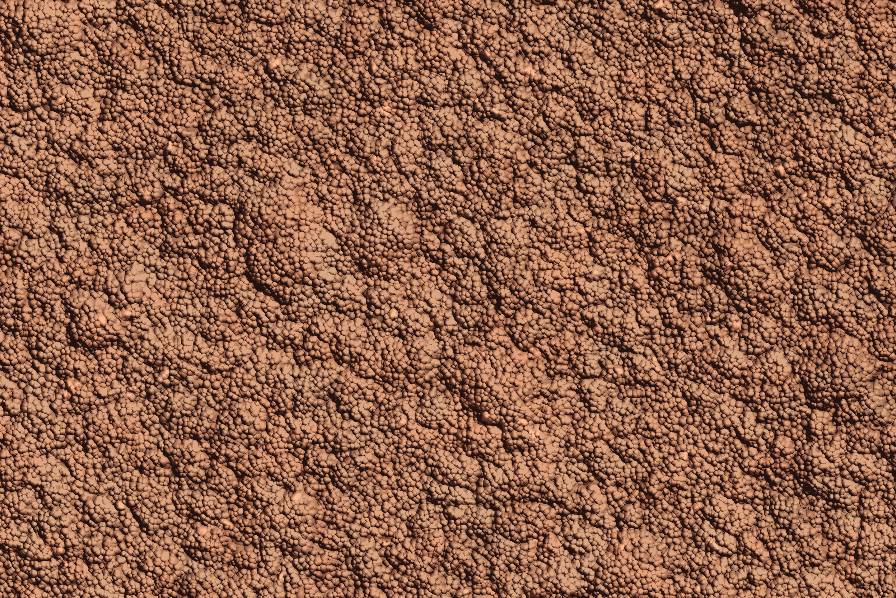
Write a WebGL 1 fragment shader that draws this texture.

```glsl
precision highp float;
// Dry reddish-brown soil under low sun: a height field of fine round grains on
// loose crumbs, lumps and clods, with marched shadows and darkened hollows.
// The resulting brightness picks a colour from an earth-toned ramp.
uniform vec2 u_resolution;

vec3 hash3(vec2 cell) {
  vec3 q = fract(cell.xyx * vec3(0.1031, 0.1030, 0.0973));
  q += dot(q, q.yxz + 33.33);
  return fract((q.xxy + q.yzz) * q.zyx);
}

float noise(vec2 p) {
  vec2 i = floor(p), f = fract(p);
  f = f * f * (3.0 - 2.0 * f);
  float low = mix(hash3(i).x, hash3(i + vec2(1.0, 0.0)).x, f.x);
  float high = mix(hash3(i + vec2(0.0, 1.0)).x, hash3(i + 1.0).x, f.x);
  return mix(low, high, f.y);
}

// Highest of the randomly sized domes around p; gaps sink below zero.
float domes(vec2 p, float density) {
  vec2 cell = floor(p);
  float top = -0.5;
  for (int y = -1; y <= 1; y++) {
    for (int x = -1; x <= 1; x++) {
      vec2 c = cell + vec2(float(x), float(y));
      vec3 k = hash3(c);
      vec2 d = p - c - k.xy;
      float radius = mix(0.36, 0.8, fract(k.z * 17.0));
      float dome = radius - dot(d, d) / radius;
      if (k.z < density) top = max(top, dome);
    }
  }
  return top;
}

// Displaces p so that domes get uneven outlines.
vec2 ragged(vec2 p, float scale) {
  return p + 0.7 * (vec2(noise(p * scale), noise(p * scale + 19.0)) - 0.5) / scale;
}

float pebbles(vec2 p) {
  return max(domes(ragged(p, 50.0) * 46.0 + 71.0, 0.02), 0.0);
}

float soilHeight(vec2 p) {
  vec2 bent = ragged(p, 40.0);
  float clod = max(domes(bent * 10.0 + 5.0, 0.16), 0.0);
  float lump = domes(bent * 27.0 + 13.0, 0.55);
  float crumb = domes(bent * 58.0 + 31.0, 0.7);
  float grain = domes(p * 128.0 + 47.0, 0.85);
  float smoothing = smoothstep(0.0, 0.2, pebbles(p));
  float h = 0.022 * noise(p * 7.0) + 0.04 * clod;
  h += 0.0125 * lump * (1.0 - 0.9 * clod);
  h += 0.0042 * crumb * (1.0 - 0.7 * clod);
  h += 0.0047 * grain * (1.0 - 0.7 * smoothing);
  return h + 0.012 * pebbles(p);
}

// Positive on tops, negative in hollows.
float prominence(vec2 p, float h, float r) {
  float around = soilHeight(p + vec2(r, r)) + soilHeight(p - vec2(r, r));
  around += soilHeight(p + vec2(r, -r)) + soilHeight(p + vec2(-r, r));
  return h - 0.25 * around;
}

// Shadow depth: how far the terrain toward the sun rises above the ray.
float castShadow(vec2 p, float h, vec3 sun) {
  vec2 heading = normalize(sun.xy);
  float climb = sun.z / length(sun.xy);
  float reach = 0.002, blocked = 0.0;
  for (int i = 0; i < 8; i++) {
    float rise = soilHeight(p + heading * reach) - h - climb * reach;
    blocked = max(blocked, rise);
    reach *= 1.48;
  }
  return smoothstep(0.0, 0.0055, blocked);
}

vec3 earthRamp(float t) {
  vec3 c = mix(vec3(0.13, 0.07, 0.06), vec3(0.32, 0.17, 0.13), smoothstep(0.06, 0.23, t));
  c = mix(c, vec3(0.51, 0.31, 0.23), smoothstep(0.23, 0.42, t));
  c = mix(c, vec3(0.64, 0.45, 0.35), smoothstep(0.42, 0.6, t));
  c = mix(c, vec3(0.75, 0.52, 0.38), smoothstep(0.6, 0.74, t));
  return mix(c, vec3(0.86, 0.65, 0.51), smoothstep(0.74, 0.88, t));
}

void main() {
  vec2 p = gl_FragCoord.xy / u_resolution.y;
  vec3 sun = normalize(vec3(0.5, 0.5, 0.76));

  // Surface slope and sunlight
  float h = soilHeight(p), e = 0.0016;
  vec2 slope = vec2(soilHeight(p + vec2(e, 0.0)), soilHeight(p + vec2(0.0, e))) - h;
  vec3 normal = normalize(vec3(-slope / e, 1.0));
  float light = max(dot(normal, sun), 0.0);
  float shadow = castShadow(p, h, sun);

  // Brightness: sun, shadow, hollows, grain shades and a darker upper right
  float tone = 0.07 + 0.84 * light * (1.0 - 0.8 * shadow);
  tone += 26.0 * prominence(p, h, 0.0045);
  tone += 0.3 * (noise(p * 125.0 + 3.0) - 0.5);
  tone += 0.14 * (noise(p * 13.0) - 0.5);
  tone -= 0.07 * smoothstep(0.9, 2.3, p.x + p.y);

  // Colour: earth ramp, faint patches of redness and paler pebbles
  vec3 color = earthRamp(tone);
  color *= mix(vec3(1.03, 0.98, 0.96), vec3(0.98, 1.01, 1.02), noise(p * 22.0 + 8.0));
  vec3 pale = color * vec3(1.12, 1.1, 1.1) + 0.02;
  color = mix(color, pale, smoothstep(0.0, 0.2, pebbles(p)));
  gl_FragColor = vec4(color, 1.0);
}
```
